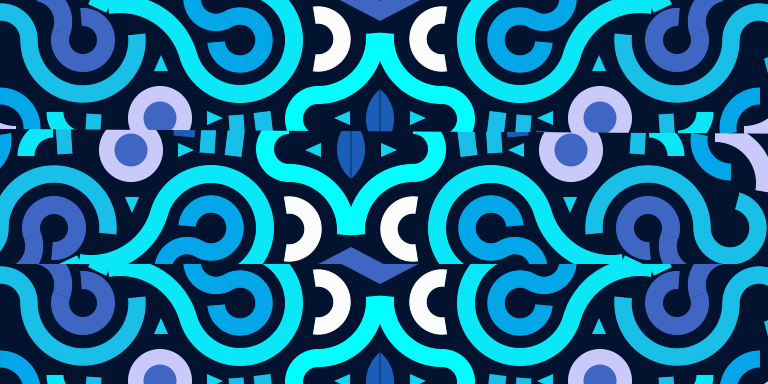
Reproduce this pattern procedurally as a Shadertoy shader.

```glsl
// Retro ribbons: thick arcs, hooks, donuts and wedges on navy, mirrored about a vertical axis.
// One motif is painted from distance functions and stacked in three bands;
// the middle band is flipped and slid sideways, so the ribbons break at the seams.

const vec3 NAVY = vec3(0.004, 0.075, 0.18);
const vec3 CYAN = vec3(0.04, 0.91, 0.97);
const vec3 AQUA = vec3(0.0, 1.0, 1.0);
const vec3 SKY = vec3(0.1, 0.75, 0.91);
const vec3 BLUE = vec3(0.01, 0.65, 0.91);
const vec3 ROYAL = vec3(0.1, 0.37, 0.72);
const vec3 VIOLET = vec3(0.25, 0.4, 0.77);
const vec3 LILAC = vec3(0.79, 0.79, 0.98);

// Canvas height is 384 units; this is the size of one pixel in them
float pixelSize() { return 384.0 / iResolution.y; }

void paint(inout vec3 col, float d, vec3 ink) {
    float e = 0.6 * pixelSize();
    col = mix(col, ink, 1.0 - smoothstep(-e, e, d));
}

// Square-ended arc between two angles in degrees, clockwise from the right
float arc(vec2 p, vec2 centre, float radius, float halfWidth, float from, float to) {
    vec2 q = p - centre;
    float mid = radians(0.5 * (from + to)), spread = radians(0.5 * (to - from));
    vec2 dir = vec2(cos(mid), sin(mid));
    float along = dot(q, dir), across = abs(q.x * dir.y - q.y * dir.x);
    float ends = across * cos(spread) - along * sin(spread);
    return max(abs(length(q) - radius) - halfWidth, ends);
}

// Square-ended straight stroke
float bar(vec2 p, vec2 a, vec2 b, float halfWidth) {
    vec2 q = p - 0.5 * (a + b), dir = normalize(b - a);
    vec2 d = abs(vec2(dot(q, dir), q.x * dir.y - q.y * dir.x));
    return max(d.x - 0.5 * length(b - a), d.y - halfWidth);
}

// Small triangle that widens from its apex along dir
float wedge(vec2 p, vec2 apex, vec2 dir) {
    vec2 q = p - apex;
    float along = dot(q, dir), across = abs(q.x * dir.y - q.y * dir.x);
    return max(along - 16.0, 0.91 * (across - 0.44 * along));
}

vec3 motif(vec2 p) {
    float axisDist = abs(p.x - 380.0);
    p.x = 380.0 - axisDist;
    vec3 col = NAVY;

    // Violet hook inside a sky blue ribbon
    vec2 leftEye = vec2(83.0, 40.0), rightEye = vec2(240.0, 40.0);
    float d = arc(p, leftEye, 23.0, 9.0, -95.0, 200.0);
    d = min(d, arc(p, vec2(33.2, 21.9), 30.0, 9.0, -80.0, 20.5));
    paint(col, d, VIOLET);
    d = arc(p, leftEye, 54.0, 8.7, -6.0, 180.5);
    d = min(d, arc(p, vec2(1.0, 40.0), 28.0, 8.7, -255.0, 0.5));
    paint(col, d, SKY);

    // Blue hook inside a cyan ribbon
    d = arc(p, rightEye, 24.0, 8.7, -120.5, 175.0);
    d = min(d, arc(p, vec2(216.0, -1.6), 24.0, 8.7, 59.5, 200.0));
    paint(col, d, BLUE);
    d = arc(p, rightEye, 54.0, 9.0, -90.0, 164.2);
    d = min(d, arc(p, vec2(120.0, 75.0), 71.0, 9.0, -100.0, -15.8));
    d = min(d, bar(p, vec2(110.0, 4.5), vec2(92.0, -4.0), 9.0));
    paint(col, d, CYAN);

    // Bright ribbon that meets its mirror image on the axis
    d = arc(p, vec2(318.0, 38.0), 57.0, 9.0, -5.0, 90.5);
    d = min(d, arc(p, vec2(318.0, 119.0), 24.0, 9.0, -270.0, -89.5));
    paint(col, d, AQUA);
    paint(col, arc(p, vec2(318.0, 39.0), 24.0, 8.7, -99.0, 99.0), vec3(0.99));

    // Leaf with a fine centre vein, and a chevron, both on the axis
    d = length(vec2(axisDist + 25.0, p.y - 119.0)) - 39.0;
    paint(col, d, mix(ROYAL, ROYAL * 0.65, smoothstep(0.9, 0.3, axisDist)));
    paint(col, bar(p, vec2(340.0, -10.0), vec2(386.0, 14.0), 9.0), VIOLET);

    // Lilac donut
    d = length(p - vec2(160.0, 118.0));
    paint(col, d - 32.0, LILAC);
    paint(col, d - 16.5, VIOLET);

    // Wedges
    d = wedge(p, vec2(334.0, 118.0), vec2(1.0, 0.0));
    d = min(d, wedge(p, vec2(223.0, 118.0), vec2(-1.0, 0.0)));
    d = min(d, wedge(p, vec2(161.0, 55.0), vec2(0.0, 1.0)));
    paint(col, d, mix(SKY, CYAN, 0.5));

    // Ribbon ends along the seam
    paint(col, arc(p, vec2(82.0, 112.0), 27.0, 8.5, 90.0, 180.0), CYAN);
    d = bar(p, vec2(94.0, 114.0), vec2(92.0, 144.0), 7.5);
    d = min(d, bar(p, vec2(236.0, 115.0), vec2(238.0, 144.0), 7.5));
    d = min(d, bar(p, vec2(262.0, 112.0), vec2(266.0, 144.0), 8.5));
    paint(col, d, SKY);
    paint(col, bar(p, vec2(203.0, 137.0), vec2(224.0, 135.0), 4.5), ROYAL);
    paint(col, arc(p, vec2(0.0, 128.0), 32.0, 8.5, -90.0, 10.0), BLUE);
    paint(col, arc(p, vec2(16.0, 85.0), 50.0, 9.0, 90.0, 190.0), LILAC);
    return col;
}

void mainImage(out vec4 fragColor, in vec2 fragCoord) {
    vec2 p = fragCoord * pixelSize();
    p.y = 384.0 - p.y;

    // Stack the bands: upright, flipped and slid, upright again
    float e = 0.6 * pixelSize();
    float firstSeam = 129.0 + 0.006 * p.x;
    vec3 col = motif(p);
    col = mix(col, motif(vec2(p.x + 29.0, 268.0 - p.y)), smoothstep(-e, e, p.y - firstSeam));
    col = mix(col, motif(p - vec2(0.0, 263.0)), smoothstep(-e, e, p.y - 264.0));
    fragColor = vec4(col, 1.0);
}
```
